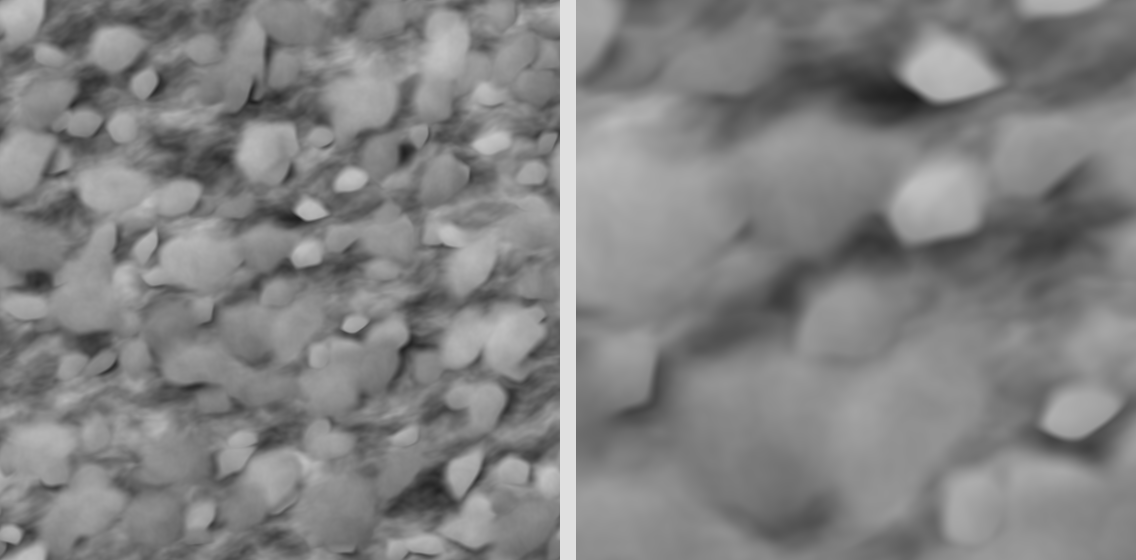
Left, the full canvas; right, a detail of the centre.
Write a WebGL 1 fragment shader that draws this texture map.

```glsl
precision highp float;
// Tileable height map of stony ground: soft angular stones, tilted and leaning
// along one diagonal, with dark hollows below them, set in rough soil.
// Soil is wrapped gradient noise; stones are smooth polygons on jittered grids.

uniform vec2 u_resolution;

const float SOIL_LEVEL = 0.445;
const float SOIL_CONTRAST = 0.40;
const float CREASE_DEPTH = 0.16;
const float GRAIN = 0.075;
const float BIG_STONES = 8.0;       // grid cells per side
const float SMALL_STONES = 15.0;
const float BIG_SHARE = 0.80;       // part of the cells holding a stone
const float SMALL_SHARE = 0.50;
const vec2 STONE_SIZE = vec2(0.36, 0.64);   // half length, in cells
const vec2 STONE_TOP = vec2(0.50, 0.71);
const vec2 STONE_ANGLE = vec2(-0.25, 1.25);
const float STONE_TILT = 0.075;
const float HOLLOW_DEPTH = 0.34;
const float FACET_SHARPNESS = 7.0;
const vec2 UPHILL = vec2(-0.45, 0.89);
const float TAU = 6.2831853;

vec2 hash2(vec2 c) {
  vec3 q = fract(c.xyx * vec3(0.1031, 0.1030, 0.0973));
  q += dot(q, q.yzx + 33.33);
  return fract((q.xx + q.yz) * q.zy);
}

float cornerSlope(vec2 cell, vec2 offset, float period) {
  float a = TAU * hash2(mod(cell, period) + period).x;
  return dot(vec2(cos(a), sin(a)), offset);
}

// Gradient noise that wraps after a whole number of cells
float noise(vec2 p, float period) {
  vec2 i = floor(p), f = fract(p), e = vec2(1.0, 0.0);
  vec2 w = f * f * f * (f * (f * 6.0 - 15.0) + 10.0);
  float low = mix(cornerSlope(i, f, period), cornerSlope(i + e, f - e, period), w.x);
  float high = mix(cornerSlope(i + e.yx, f - e.yx, period),
                   cornerSlope(i + 1.0, f - 1.0, period), w.x);
  return mix(low, high, w.y);
}

float fbm(vec2 p, float freq) {
  float sum = 0.0, amp = 1.0;
  for (int i = 0; i < 4; i++) {
    sum += amp * noise(p * freq + 0.37 * float(i), freq);
    freq *= 2.0;
    amp *= 0.55;
  }
  return sum;
}

// Whole-number shear: still tiles, and stretches noise along the diagonal
vec2 slant(vec2 p) {
  return vec2(p.x + p.y, 2.0 * p.y - p.x);
}

// Smooth maximum of five jittered half planes: 1 at the stone's rim
float facets(vec2 q, vec2 id) {
  float sum = 0.0;
  for (int i = 0; i < 5; i++) {
    float k = float(i);
    float a = TAU * k / 5.0 + 0.4 * (hash2(id + 7.0 * k).y - 0.5) + TAU * hash2(id + 3.0).x;
    sum += exp(FACET_SHARPNESS * dot(q, vec2(cos(a), sin(a))));
  }
  return log(sum) / FACET_SHARPNESS;
}

// Lays stones over height h, upper rows first so lower ones cover their hollows
float layStones(float h, vec2 p, float count, float share) {
  vec2 g = p * count, base = floor(g);
  for (int j = 0; j < 3; j++) {
    for (int i = 0; i < 3; i++) {
      vec2 cell = base + vec2(float(i) - 1.0, 1.0 - float(j));
      vec2 id = mod(cell, count) + 5.0 * count;
      vec2 place = hash2(id), form = hash2(id + 31.7), kind = hash2(id + 67.3);
      vec2 local = g - cell - mix(vec2(0.15), vec2(0.85), place);
      float a = mix(STONE_ANGLE.x, STONE_ANGLE.y, form.x);
      float size = mix(STONE_SIZE.x, STONE_SIZE.y, form.y);
      vec2 axes = size * vec2(1.0, mix(0.55, 0.9, kind.x));
      vec2 q = mat2(cos(a), -sin(a), sin(a), cos(a)) * local / axes;
      vec2 chance = hash2(id + 91.1);
      float present = step(chance.x, share);

      // Hollow under the lower long side
      float hollow = 1.0 - smoothstep(0.1, 1.0, length((q - vec2(0.15, -0.85)) / vec2(0.95, 0.7)));
      h -= present * HOLLOW_DEPTH * chance.y * hollow * smoothstep(0.1, 0.5, h);

      // Stone: upper rim sinks gently into the soil, lower rim is crisper
      float r = facets(q, id);
      float inner = mix(0.40, 0.78, smoothstep(-0.6, 0.6, -q.y));
      float cover = 1.0 - smoothstep(inner, 1.1, r);
      float top = mix(STONE_TOP.x, STONE_TOP.y, kind.y);
      top += STONE_TILT * dot(local, UPHILL) / size - 0.05 * r * r;
      h = mix(h, top, present * cover);
    }
  }
  return h;
}

void main() {
  vec2 p = gl_FragCoord.xy / u_resolution;
  vec2 warp = 0.014 * vec2(noise(p * 9.0, 9.0), noise(p * 11.0 + 0.5, 11.0));
  warp += 0.005 * vec2(noise(p * 26.0, 26.0), noise(p * 29.0 + 0.5, 29.0));
  vec2 bent = p + warp;

  // Soil with sharp creases along the slant
  float h = SOIL_LEVEL + SOIL_CONTRAST * fbm(slant(bent), 5.0);
  h += CREASE_DEPTH * (0.18 - abs(noise(slant(bent) * 9.0, 9.0)));

  h = layStones(h, bent, SMALL_STONES, SMALL_SHARE);
  h = layStones(h, bent, BIG_STONES, BIG_SHARE);

  // Fine grain and broad swells over everything
  h += GRAIN * fbm(bent, 14.0) + 0.10 * noise(p * 4.0, 4.0);
  gl_FragColor = vec4(vec3(clamp(h, 0.13, 0.88)), 1.0);
}
```
